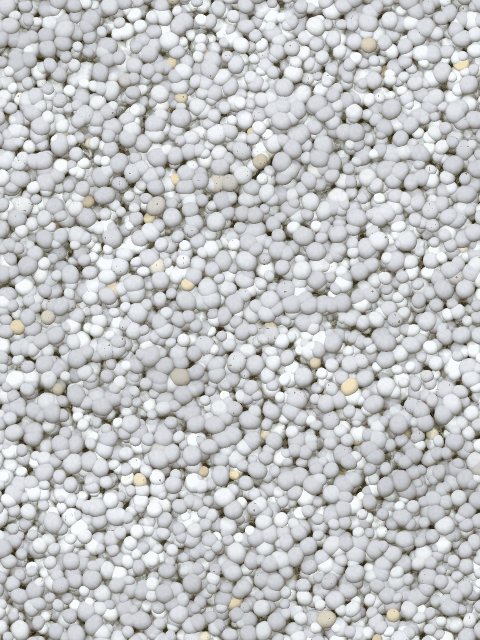
This texture is drawn by a Shadertoy shader. Its source:

```glsl
const float CELL = 0.0235;             // grid pitch, in canvas heights
const int LAYERS = 4;
const float LAYER_STEP = 0.009;        // rise from one layer to the next
const float LOOSE_RISE = 0.009;        // random lift of each grain
const float MIN_RADIUS = 0.0085;
const float MAX_RADIUS = 0.0168;
const float JITTER = 0.76;
const float STRETCH = 0.11;            // greatest departure from round
const float WARP = 0.0011;             // lumpiness of outlines
const vec3 LIGHT = vec3(-0.17, 0.53, 0.83);
const float WHITE_ALBEDO = 1.10;
const float GREY_ALBEDO = 0.86;
const float GAP_LIGHT = 0.17;
const int SKY_TAPS = 5;
const float SKY_REACH = 0.010;
const vec3 SHADOW_TINT = vec3(0.025, 0.005, -0.070);
const vec3 LIGHT_TINT = vec3(-0.012, 0.006, 0.004);
const vec3 LAVENDER = vec3(0.002, -0.006, 0.016);
const vec3 CREAM = vec3(0.98, 0.91, 0.77);
const vec3 SPECK = vec3(0.70, 0.64, 0.52);

struct Grain {
    float height;
    vec3 normal;
    float greyness;
    float seed;
};

vec4 hash4(vec2 p) {
    vec4 q = fract(p.xyxy * vec4(0.1031, 0.1030, 0.0973, 0.1099));
    q += dot(q, q.wzxy + 33.33);
    return fract((q.xxyz + q.yzzw) * q.zywx);
}

mat2 rotation(float angle) {
    float c = cos(angle), s = sin(angle);
    return mat2(c, s, -s, c);
}

float cornerSlope(vec2 corner, vec2 offset) {
    float angle = 6.2832 * hash4(corner + 71.0).x;
    return dot(vec2(cos(angle), sin(angle)), offset);
}

float gradientNoise(vec2 p) {
    vec2 i = floor(p), f = fract(p);
    vec2 u = f * f * f * (f * (f * 6.0 - 15.0) + 10.0);
    vec2 e = vec2(1.0, 0.0);
    float low = mix(cornerSlope(i, f), cornerSlope(i + e, f - e), u.x);
    float high = mix(cornerSlope(i + e.yx, f - e.yx), cornerSlope(i + 1.0, f - 1.0), u.x);
    return mix(low, high, u.y);
}

// Highest grain over a point, among all layers
Grain topGrain(vec2 p) {
    Grain top = Grain(0.0, vec3(0.0, 0.0, 1.0), 0.0, 0.5);
    for (int k = 0; k < LAYERS; k++) {
        float layer = float(k);
        mat2 turn = rotation(0.35 + 0.73 * layer);
        vec2 q = turn * p / CELL + 40.0 + 13.37 * layer;
        vec2 home = floor(q);
        for (int y = -1; y <= 1; y++)
        for (int x = -1; x <= 1; x++) {
            vec2 id = home + vec2(x, y);
            vec4 shape = hash4(id + 157.0 * layer);
            vec4 look = hash4(id + 157.0 * layer + 611.0);
            vec2 center = id + 0.5 + JITTER * (shape.xy - 0.5);
            float radius = mix(MIN_RADIUS, MAX_RADIUS, pow(shape.z, 1.5));
            vec2 d = rotation(6.2832 * look.x) * (q - center) * CELL / radius;
            float stretch = STRETCH * look.y;
            d *= vec2(1.0 + stretch, 1.0 - stretch);
            float dd = dot(d, d);
            if (dd >= 1.0) continue;
            float dome = sqrt(1.0 - dd);
            float height = LAYER_STEP * layer + LOOSE_RISE * shape.w + radius * dome;
            if (height > top.height) {
                vec2 side = (d * rotation(6.2832 * look.x)) * turn;
                float grey = 0.65 * look.z + 0.2 * layer + 0.2 * shape.z;
                top = Grain(height, vec3(side, dome), smoothstep(0.35, 1.15, grey), look.w);
            }
        }
    }
    return top;
}

vec3 shadeGrain(Grain g, float occlusion, float mottle, float patchLight) {
    float facing = smoothstep(-0.55, 0.92, dot(g.normal, LIGHT));
    float albedo = mix(WHITE_ALBEDO, GREY_ALBEDO, g.greyness);
    float light = mix(0.50, 1.0, facing) * mix(1.0, GAP_LIGHT, occlusion);
    float value = min(albedo * light * patchLight + 0.035 * mottle, 0.985);
    vec3 color = value + mix(SHADOW_TINT, LIGHT_TINT, smoothstep(0.30, 0.80, value));
    color += LAVENDER * g.greyness;
    color *= mix(vec3(1.0), CREAM, smoothstep(0.975, 0.995, g.seed));
    float speckled = step(0.86, g.seed) * smoothstep(0.38, 0.55, mottle);
    return color * mix(vec3(1.0), SPECK, speckled);
}

void mainImage(out vec4 fragColor, in vec2 fragCoord) {
    vec2 p = fragCoord / iResolution.y;
    p += WARP * vec2(gradientNoise(p * 75.0), gradientNoise(p * 75.0 + 19.0));
    float mottle = gradientNoise(p * 190.0);
    float patchLight = 1.0 + 0.13 * gradientNoise(p * vec2(4.0, 6.0) + 3.0);

    // Surrounding heights, biased toward the light
    float skyline[SKY_TAPS];
    for (int i = 0; i < SKY_TAPS; i++) {
        float angle = 6.2832 * float(i) / float(SKY_TAPS);
        vec2 reach = SKY_REACH * vec2(cos(angle), sin(angle)) + 0.007 * LIGHT.xy;
        skyline[i] = topGrain(p + reach).height;
    }

    // Four samples smooth the grain edges
    vec3 color = vec3(0.0);
    for (int s = 0; s < 4; s++) {
        vec2 offset = (vec2(s % 2, s / 2) - 0.5) * 0.5 / iResolution.y;
        Grain g = topGrain(p + offset);
        float occlusion = 0.0;
        for (int i = 0; i < SKY_TAPS; i++)
            occlusion += clamp((skyline[i] - g.height - 0.003) / 0.022, 0.0, 1.0);
        color += shadeGrain(g, occlusion / float(SKY_TAPS), mottle, patchLight);
    }
    fragColor = vec4(clamp(color / 4.0, 0.0, 1.0), 1.0);
}
```
